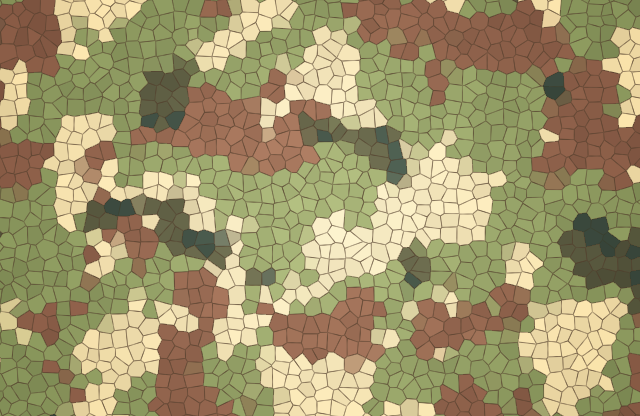
A WebGL 1 fragment shader for this pattern:

```glsl
precision highp float;

uniform vec2 u_resolution;

// Mosaic: cell count per canvas height, irregularity and joints
const float CELLS = 29.0;
const float JITTER = 0.76;
const float JOINT_HALF_WIDTH = 0.04;
const float JOINT_OPACITY = 0.55;

// Patches: scale, threshold and raggedness of each colour
const float DARK_SCALE = 3.5;
const float BROWN_SCALE = 4.3;
const float CREAM_SCALE = 4.5;
const float DARK_LEVEL = 0.27;
const float BROWN_LEVEL = 0.20;
const float CREAM_LEVEL = 0.13;
const float BLEND_BAND = 0.03;
const float RAGGEDNESS = 0.16;

// Light in the middle of the canvas
const float GLOW_STRENGTH = 0.7;
const float GLOW_FALLOFF = 3.5;
const float SHADE_VARIATION = 0.13;

const vec3 GREEN = vec3(0.50, 0.55, 0.33);
const vec3 CREAM = vec3(0.93, 0.84, 0.62);
const vec3 BROWN = vec3(0.50, 0.33, 0.25);
const vec3 OLIVE = vec3(0.30, 0.30, 0.21);
const vec3 TEAL = vec3(0.20, 0.25, 0.21);
const vec3 JOINT = vec3(0.32, 0.24, 0.17);

vec2 hash2(vec2 p) {
  vec3 q = fract(p.xyx * vec3(0.1031, 0.1030, 0.0973));
  q += dot(q, q.yzx + 33.33);
  return fract((q.xx + q.yz) * q.zy);
}

float cornerSlope(vec2 corner, vec2 offset) {
  float angle = 6.28318 * hash2(corner + 57.0).x;
  return dot(vec2(cos(angle), sin(angle)), offset);
}

float gradientNoise(vec2 p) {
  vec2 i = floor(p);
  vec2 f = p - i;
  vec2 w = f * f * f * (f * (f * 6.0 - 15.0) + 10.0);
  vec2 e = vec2(1.0, 0.0);
  float low = mix(cornerSlope(i, f), cornerSlope(i + e, f - e), w.x);
  float high = mix(cornerSlope(i + e.yx, f - e.yx),
                   cornerSlope(i + e.xx, f - e.xx), w.x);
  return mix(low, high, w.y);
}

float patchNoise(vec2 p) {
  return gradientNoise(p) + 0.5 * gradientNoise(p * 2.0 + 19.7);
}

float patchMask(float value, float level) {
  return smoothstep(level - BLEND_BAND, level + BLEND_BAND, value);
}

vec2 seedOffset(vec2 cell) {
  return 0.5 + JITTER * (hash2(cell + 11.0) - 0.5);
}

// Returns the nearest cell in xy and the distance to its border in z
vec3 mosaic(vec2 p, out vec2 toSeed) {
  vec2 base = floor(p);
  vec2 nearest = base;
  float best = 100.0;
  for (int y = -1; y <= 1; y++) {
    for (int x = -1; x <= 1; x++) {
      vec2 cell = base + vec2(float(x), float(y));
      vec2 d = cell + seedOffset(cell) - p;
      if (dot(d, d) < best) {
        best = dot(d, d);
        nearest = cell;
        toSeed = d;
      }
    }
  }
  float border = 100.0;
  for (int y = -2; y <= 2; y++) {
    for (int x = -2; x <= 2; x++) {
      if (x == 0 && y == 0) continue;
      vec2 cell = nearest + vec2(float(x), float(y));
      vec2 d = cell + seedOffset(cell) - p;
      border = min(border, dot(0.5 * (d + toSeed), normalize(d - toSeed)));
    }
  }
  return vec3(nearest, border);
}

void main() {
  vec2 p = gl_FragCoord.xy / u_resolution.y;
  vec2 toSeed = vec2(0.0);
  vec3 cell = mosaic(p * CELLS, toSeed);
  vec2 seed = p + toSeed / CELLS;
  vec2 fromCenter = seed - 0.5 * u_resolution / u_resolution.y;
  float glow = exp(-GLOW_FALLOFF * dot(fromCenter, fromCenter));
  vec2 rnd = hash2(cell.xy + 71.0);
  vec2 ragged = RAGGEDNESS * (hash2(cell.xy + 131.0) - 0.5);

  // One flat colour per cell, chosen by layered patches
  vec2 slanted = vec2(0.6 * (seed.x + seed.y), 0.85 * (seed.y - seed.x));
  float cream = patchNoise(slanted * CREAM_SCALE + 40.3) + ragged.x + 0.06 * glow;
  float brown = patchNoise(seed * BROWN_SCALE + 83.6) + ragged.y;
  float dark = patchNoise(seed * DARK_SCALE + 127.1) + 0.5 * ragged.x - 0.12 * glow;
  vec3 color = mix(GREEN, CREAM, patchMask(cream, CREAM_LEVEL));
  color = mix(color, BROWN, patchMask(brown, BROWN_LEVEL));
  color = mix(color, mix(OLIVE, TEAL, step(0.75, rnd.y)), patchMask(dark, DARK_LEVEL));
  color *= 1.0 + SHADE_VARIATION * (rnd.x - 0.5);
  color += GLOW_STRENGTH * glow * color * (1.0 - color);

  // Thin joints of uneven strength that vanish between dark cells
  float halfPixel = 0.5 * CELLS / u_resolution.y;
  float joint = 1.0 - smoothstep(JOINT_HALF_WIDTH - halfPixel, JOINT_HALF_WIDTH + halfPixel, cell.z);
  joint *= JOINT_OPACITY * (1.0 + 0.7 * gradientNoise(p * CELLS * 2.0));
  gl_FragColor = vec4(mix(color, min(color, JOINT), joint), 1.0);
}
```
